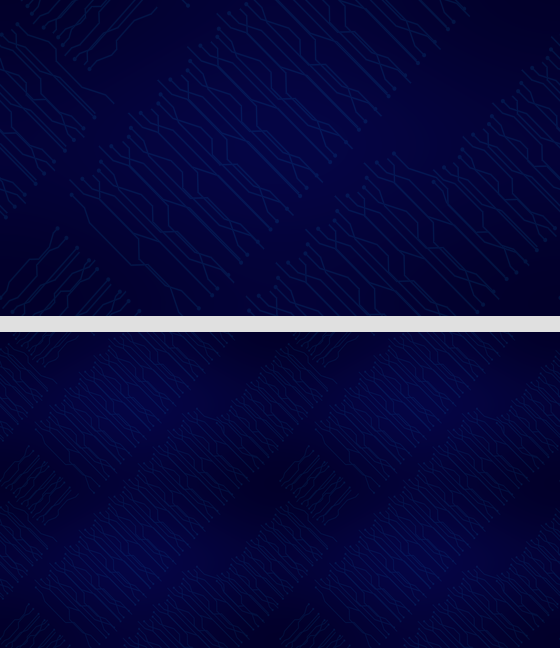
Top: one tile. Bottom: repeated 2 by 2.
Write a WebGL 2 fragment shader that draws this background.

```glsl
#version 300 es
precision highp float;

#define UNITS 19.0        // circuit units around the wrapped band
#define GAP 3.0           // units left free for the crossing group
#define LANES 5           // traces per unit
#define UNIT_WIDTH 0.1405 // across size of a unit, in canvas heights
#define BAND_LENGTH 0.665 // along size of a band, in canvas heights
#define LINE_HALF 0.0023
#define DOT_RADIUS 0.0064
#define BAND_PHASE 0.22
#define GLOW_CENTER vec2(0.5, 0.54)
#define TRACE_GLOW vec3(0.0, 0.078, 0.085)

uniform vec2 u_resolution;
out vec4 fragColor;

const float TAU = 6.2831853;
const float RATIO = BAND_LENGTH / UNIT_WIDTH;

float hash(float a, float b) {
    return fract(sin(a * 12.99 + b * 78.23 + 3.7) * 4375.85);
}

// Signed distance to one kinked trace; q.x runs across, q.y along
float traceDistance(vec2 q, float lane, vec2 span) {
    float reach = span.y - span.x;
    float start = span.x + 0.13 * reach * hash(lane, 1.0);
    float end = span.y - 0.09 * reach * hash(lane, 2.0);
    float side = hash(lane, 3.0) < 0.5 ? -1.0 : 1.0;
    float offset = 0.0;
    float tilt = 0.0;
    for (int i = 0; i < 3; i++) {
        float kink = float(i);
        float at = mix(span.x, span.y, (kink + 0.3 + 0.4 * hash(lane, kink + 4.0)) / 3.2);
        float size = mix(0.14, 0.42, hash(lane, kink + 8.0)) * min(reach, 0.9);
        size *= step(0.25, hash(lane, kink + 12.0));
        float slope = hash(lane, kink + 16.0) < 0.6 ? 0.5 : 1.0;
        float climb = (q.y - at) * slope * RATIO;
        offset += side * clamp(climb, 0.0, size);
        if (climb > 0.0 && climb < size) tilt = slope;
        side = -side;
    }
    float across = (q.x - offset) * UNIT_WIDTH;
    float before = (start - q.y) * BAND_LENGTH;
    float after = (q.y - end) * BAND_LENGTH;
    float d = max(abs(across) * inversesqrt(1.0 + tilt * tilt) - LINE_HALF, max(before, after));

    // Terminal dots
    if (hash(lane, 20.0) < 0.65) d = min(d, length(vec2(across, before)) - DOT_RADIUS);
    if (hash(lane, 21.0) < 0.55) d = min(d, length(vec2(across, after)) - DOT_RADIUS);
    return d;
}

// Nearest trace among the units first..last, counted around the band
float circuitDistance(vec2 q, float first, float last, vec2 span) {
    float d = 1.0;
    for (int n = -1; n <= 1; n++) {
        float cell = floor(q.x) + float(n);
        float id = mod(cell, UNITS);
        if (id < first || id > last) continue;
        vec2 unitSpan = span;
        if (id > 13.5) unitSpan.x += 0.27;
        for (int k = 0; k < LANES; k++) {
            float lane = float(k);
            float base = (lane + 0.25 + 0.5 * hash(lane, 24.0)) / float(LANES);
            base += 0.03 * (hash(id, lane) - 0.5);
            d = min(d, traceDistance(q - vec2(cell + base, 0.0), lane, unitSpan));
        }
    }
    return d;
}

void main() {
    vec2 uv = gl_FragCoord.xy / u_resolution;
    float pixel = 1.0 / u_resolution.y;

    // Background glow, periodic on both axes
    vec2 wave = cos(TAU * (uv - GLOW_CENTER));
    float glow = 0.5 + 0.25 * (wave.x + wave.y);
    vec3 color = mix(vec3(0.007, 0.0, 0.165), vec3(0.021, 0.019, 0.268), glow);

    // One diagonal band winds around the tile and closes after UNITS units
    float along = 2.0 * uv.x - uv.y + BAND_PHASE;
    float unit = mod(9.0 * uv.x + 5.0 * uv.y + 5.0 * floor(along), UNITS);
    along = fract(along);
    float d = circuitDistance(vec2(unit, along), GAP, UNITS - 1.0, vec2(0.03, 0.97));

    // Crossing group in the gap, with the axes swapped
    if (unit < GAP) {
        vec2 crossed = vec2(along * RATIO - 0.7, unit / RATIO);
        d = min(d, circuitDistance(crossed, 0.0, GAP - 1.0, vec2(0.03, 0.52)));
    }

    color += TRACE_GLOW * (1.0 - smoothstep(-0.7 * pixel, 0.7 * pixel, d));
    fragColor = vec4(color, 1.0);
}
```
